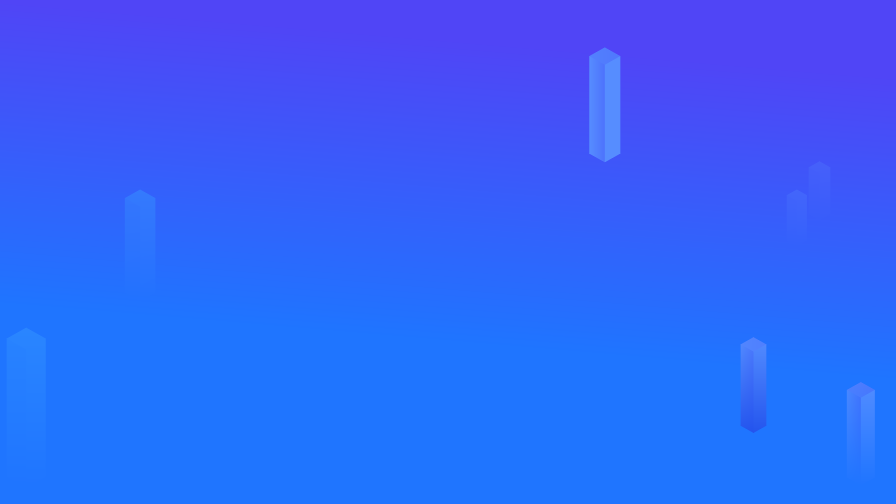
Give the GLSL for this background, as a Shadertoy shader.

```glsl
// Tall translucent prisms floating over a slightly tilted violet-to-blue gradient.
// Each prism is a hexagonal outline split by distance tests into a cap and two sides,
// tinted per face and blended over the gradient. Lengths are in canvas heights.

const vec3 SKY_VIOLET = vec3(0.314, 0.270, 0.965);
const vec3 SKY_BLUE   = vec3(0.122, 0.457, 1.000);
const float SKY_TILT  = 0.085;   // drop of the colour bands per unit of x
const float SKY_DEPTH = 0.60;    // distance over which violet turns to blue

const vec3 TINT_COOL   = vec3(0.210, 0.595, 1.000);
const vec3 TINT_WARM   = vec3(0.340, 0.560, 1.000);
const vec3 TINT_VIOLET = vec3(0.285, 0.395, 0.985);
const vec3 TINT_FOOT   = vec3(0.120, 0.300, 0.920);
const float COOL_LIMIT = 0.8;    // prisms left of this x use the cool tint
const float CAP_SLOPE  = 0.56;   // slope of the cap edges
const float LEFT_LIGHT = 0.87;   // opacity of the left side against the right

const int PRISM_COUNT = 7;

// centre x, top y, half width, bottom y
const vec4 PRISM_SHAPE[PRISM_COUNT] = vec4[PRISM_COUNT](
    vec4(1.200, 0.906, 0.0308, 0.678),
    vec4(0.278, 0.624, 0.0303, 0.403),
    vec4(0.052, 0.350, 0.0388, 0.032),
    vec4(1.495, 0.331, 0.0255, 0.141),
    vec4(1.708, 0.242, 0.0278, 0.037),
    vec4(1.581, 0.624, 0.0200, 0.512),
    vec4(1.626, 0.680, 0.0215, 0.563));

// opacity, fade towards the bottom, violet shading, dark foot
const vec4 PRISM_STYLE[PRISM_COUNT] = vec4[PRISM_COUNT](
    vec4(0.97, 0.0, 0.65, 0.0),
    vec4(0.46, 1.0, 0.00, 0.0),
    vec4(0.48, 1.0, 0.00, 0.0),
    vec4(0.95, 0.0, 0.45, 0.9),
    vec4(0.92, 1.0, 0.70, 0.0),
    vec4(0.25, 1.0, 0.00, 0.0),
    vec4(0.22, 1.0, 0.00, 0.0));

// Smooth coverage of the region where the distance is negative
float cover(float dist, float pixel) {
    return clamp(0.5 - dist / pixel, 0.0, 1.0);
}

vec3 skyColor(vec2 p) {
    float depth = 1.0 - p.y - SKY_TILT * p.x;
    return mix(SKY_VIOLET, SKY_BLUE, clamp(depth / SKY_DEPTH, 0.0, 1.0));
}

// Colour and opacity of one prism at point p
vec4 prism(vec2 p, vec4 shape, vec4 style, float pixel) {
    float x = p.x - shape.x;
    float halfWidth = shape.z;
    float rise = CAP_SLOPE * abs(x);

    // Outline
    float capDist = p.y - shape.y + rise;
    float footDist = shape.w + rise - p.y;
    float outline = max(abs(x) - halfWidth, max(capDist, footDist));

    // Face masks
    float frontEdge = shape.y - 2.0 * CAP_SLOPE * halfWidth + rise;
    float cap = cover(frontEdge - p.y, pixel);
    float left = cover(x, pixel);
    float height = clamp((p.y - shape.w) / (shape.y - shape.w), 0.0, 1.0);

    // Face colours
    vec3 tint = shape.x < COOL_LIMIT ? TINT_COOL : TINT_WARM;
    float inner = clamp(1.0 + x / halfWidth, 0.0, 1.0);
    vec3 leftColor = mix(tint, TINT_VIOLET, style.z * inner);
    vec3 sideColor = mix(tint, leftColor, left);
    sideColor = mix(sideColor, TINT_FOOT, style.w * (1.0 - height));
    vec3 capColor = mix(tint, TINT_VIOLET, style.z * mix(0.45, 0.8, 0.5 * (1.0 + x / halfWidth)));
    vec3 color = mix(sideColor, capColor, cap);

    // Opacity
    float light = mix(1.0, LEFT_LIGHT, left * style.y * (1.0 - cap));
    float alpha = style.x * light * mix(1.0, height, style.y);
    return vec4(color, alpha * cover(outline, pixel));
}

void mainImage(out vec4 fragColor, in vec2 fragCoord) {
    vec2 p = fragCoord / iResolution.y;
    float pixel = 1.0 / iResolution.y;
    vec3 color = skyColor(p);
    for (int i = 0; i < PRISM_COUNT; i++) {
        vec4 layer = prism(p, PRISM_SHAPE[i], PRISM_STYLE[i], pixel);
        color = mix(color, layer.rgb, layer.a);
    }
    fragColor = vec4(color, 1.0);
}
```
